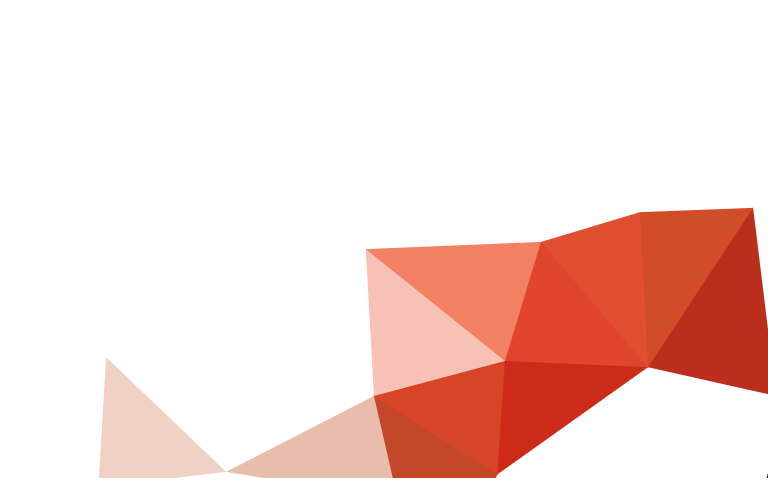
A Shadertoy shader for this background:

```glsl
// A low-poly ribbon of flat red, coral and blush facets rising to the right on white.
// Facets are triangles over shared corners; each pixel adds up their soft-edged
// coverage, so that neighbouring facets join without gaps.

const vec3 PAPER = vec3(1.0);
const float BOTTOM_MARGIN = 0.0042;  // blank strip under the mesh
const float EDGE_WIDTH = 1.0;        // edge softness, in pixels
const int FACET_COUNT = 12;

// Mesh corners, in units of the canvas height
const vec2 CORNERS[17] = vec2[17](
    vec2(0.221, 0.256), vec2(0.471, 0.017), vec2(0.205, -0.015),
    vec2(0.829, -0.042), vec2(0.779, 0.175), vec2(0.762, 0.481),
    vec2(1.127, 0.496), vec2(1.052, 0.248), vec2(1.333, 0.558),
    vec2(1.569, 0.567), vec2(1.350, 0.235), vec2(1.617, 0.175),
    vec2(1.036, 0.0115), vec2(0.896, -0.333),
    vec2(1.596, 0.000), vec2(1.601, 0.019), vec2(1.610, 0.000));

// Corner indices of each facet
const ivec3 FACETS[FACET_COUNT] = ivec3[FACET_COUNT](
    ivec3(0, 1, 2), ivec3(1, 4, 3), ivec3(5, 7, 4), ivec3(5, 6, 7),
    ivec3(6, 10, 7), ivec3(6, 8, 10), ivec3(8, 9, 10), ivec3(9, 11, 10),
    ivec3(4, 7, 12), ivec3(7, 10, 12), ivec3(4, 12, 13), ivec3(14, 15, 16));

// Fill of each facet, in the same order
const vec3 FILLS[FACET_COUNT] = vec3[FACET_COUNT](
    vec3(0.94, 0.82, 0.765), vec3(0.91, 0.74, 0.68),
    vec3(0.97, 0.76, 0.71), vec3(0.95, 0.50, 0.385),
    vec3(0.88, 0.27, 0.175), vec3(0.88, 0.315, 0.19),
    vec3(0.82, 0.30, 0.16), vec3(0.73, 0.18, 0.11),
    vec3(0.84, 0.27, 0.155), vec3(0.80, 0.17, 0.10),
    vec3(0.77, 0.28, 0.16), vec3(0.15, 0.13, 0.13));

// Signed distance to the line a-b, positive on its right side
float lineDistance(vec2 p, vec2 a, vec2 b) {
    vec2 along = normalize(b - a);
    return dot(p - a, vec2(along.y, -along.x));
}

// Distance bound to a triangle of either winding, negative inside
float triangleDistance(vec2 p, vec2 a, vec2 b, vec2 c) {
    float winding = -sign(lineDistance(c, a, b));
    vec3 sides = winding * vec3(lineDistance(p, a, b),
                                lineDistance(p, b, c),
                                lineDistance(p, c, a));
    return max(sides.x, max(sides.y, sides.z));
}

float coverage(float dist, float softness) {
    return clamp(0.5 - dist / softness, 0.0, 1.0);
}

void mainImage(out vec4 fragColor, in vec2 fragCoord) {
    vec2 p = fragCoord / iResolution.y;
    float softness = EDGE_WIDTH / iResolution.y;

    // Sum the facets as offsets from the paper colour
    vec3 ink = vec3(0.0);
    for (int i = 0; i < FACET_COUNT; i++) {
        ivec3 f = FACETS[i];
        float d = triangleDistance(p, CORNERS[f.x], CORNERS[f.y], CORNERS[f.z]);
        ink += (FILLS[i] - PAPER) * coverage(d, softness);
    }

    // Trim the mesh along the bottom margin
    ink *= coverage(BOTTOM_MARGIN - p.y, softness);
    fragColor = vec4(clamp(PAPER + ink, 0.0, 1.0), 1.0);
}
```
